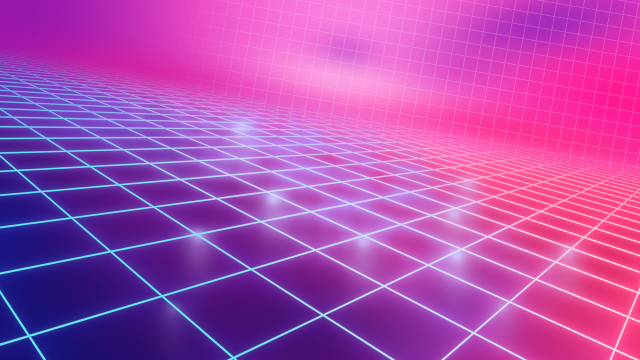
A Shadertoy shader for this background:

```glsl
// A neon grid floor recedes to a tilted horizon under a magenta haze.
// The floor is a projective map with two vanishing points; soft Gaussian
// lobes, gradient noise and stretched glints add the light.

const float HORIZON_TILT = 0.172;

vec2 hashGradient(vec2 cell) {
    float a = fract(sin(dot(cell, vec2(127.1, 311.7))) * 43758.5) * 6.2832;
    return vec2(cos(a), sin(a));
}

float gradientNoise(vec2 p) {
    vec2 i = floor(p), f = fract(p);
    vec2 w = f * f * f * (f * (f * 6.0 - 15.0) + 10.0);
    float a = dot(hashGradient(i), f);
    float b = dot(hashGradient(i + vec2(1, 0)), f - vec2(1, 0));
    float c = dot(hashGradient(i + vec2(0, 1)), f - vec2(0, 1));
    float d = dot(hashGradient(i + vec2(1, 1)), f - vec2(1, 1));
    return mix(mix(a, b, w.x), mix(c, d, w.x), w.y);
}

// Gaussian lobe whose long axis follows the given slope
float lobe(vec2 p, vec2 centre, vec2 radii, float slope) {
    vec2 d = p - centre;
    d.y -= slope * d.x;
    d /= radii;
    return exp(-dot(d, d));
}

// Distance to the nearest integer line of a coordinate, in canvas heights
float lineDistance(float coord, float pixel) {
    float slope = length(vec2(dFdx(coord), dFdy(coord))) / pixel;
    return abs(fract(coord + 0.5) - 0.5) / max(slope, 1e-4);
}

float stroke(float dist, float halfWidth, float pixel) {
    float aa = 0.7 * pixel;
    return (1.0 - smoothstep(halfWidth - aa, halfWidth + aa, dist))
         * min(1.0, 2.0 * halfWidth / pixel + 0.15);
}

// Depth below the horizon: 0 on the horizon, growing towards the viewer
float floorDepth(vec2 p) {
    return 0.9653 - p.y - HORIZON_TILT * p.x;
}

vec2 floorCoords(vec2 p, float depth) {
    float u = 2.055 * (0.5671 - p.y - 0.865 * p.x);
    float v = 3.668 * (0.0425 - p.y + 0.2998 * p.x);
    return vec2(u, v) / max(depth, 0.03);
}

vec3 skyColor(vec2 p, float pixel) {
    vec3 col = mix(vec3(0.58, 0.09, 0.67), vec3(0.92, 0.22, 0.74), smoothstep(0.05, 0.7, p.x));
    col = mix(col, vec3(0.84, 0.10, 0.60), 0.8 * lobe(p, vec2(0.42, 0.77), vec2(0.36, 0.09), -0.17));
    col = mix(col, vec3(1.00, 0.08, 0.56), lobe(p, vec2(1.72, 0.73), vec2(0.42, 0.16), -0.15));
    col = mix(col, vec3(0.98, 0.52, 0.88), 0.95 * lobe(p, vec2(0.99, 0.95), vec2(0.42, 0.27), -0.17));
    // violet clouds
    col = mix(col, vec3(0.60, 0.15, 0.73), 0.85 * lobe(p, vec2(1.52, 0.935), vec2(0.27, 0.085), 0.16));
    col = mix(col, vec3(0.80, 0.22, 0.74), 0.5 * lobe(p, vec2(1.30, 0.81), vec2(0.14, 0.06), 0.1));
    col = mix(col, vec3(0.74, 0.24, 0.78), 0.6 * lobe(p, vec2(0.96, 0.85), vec2(0.085, 0.05), -0.1));
    // light along the foot of the wall
    col = mix(col, vec3(1.00, 0.72, 0.92), 0.8 * lobe(p, vec2(0.98, 0.765), vec2(0.26, 0.07), -0.22));
    col = mix(col, vec3(1.00, 0.18, 0.53), 0.8 * lobe(p, vec2(1.50, 0.62), vec2(0.42, 0.06), -0.17));
    // fine wall grid
    vec2 wall = vec2(p.x - 0.18 * p.y, p.y + 0.17 * p.x) / 0.038;
    float dist = min(lineDistance(wall.x, pixel), lineDistance(wall.y, pixel));
    float lines = stroke(dist, 0.001, pixel) * smoothstep(0.4, 0.85, p.x);
    return mix(col, vec3(1.0, 0.80, 0.95), 0.34 * lines);
}

// Blue-to-rose ramp of the floor
vec3 floorRamp(float s) {
    vec3 col = mix(vec3(0.09, 0.08, 0.50), vec3(0.44, 0.12, 0.62), smoothstep(-0.15, 0.36, s));
    col = mix(col, vec3(0.83, 0.24, 0.66), smoothstep(0.32, 0.66, s));
    return mix(col, vec3(1.00, 0.26, 0.49), smoothstep(0.6, 0.92, s));
}

// Stretched reflections: xy is the position, z the strength
float glints(vec2 p) {
    const vec3 LIGHTS[10] = vec3[10](
        vec3(0.55, 0.345, 0.8), vec3(0.76, 0.45, 1.1), vec3(0.67, 0.645, 1.0),
        vec3(1.01, 0.33, 1.0), vec3(1.27, 0.29, 1.0), vec3(1.26, 0.405, 0.9),
        vec3(1.58, 0.30, 0.7), vec3(1.30, 0.49, 0.7), vec3(1.40, 0.15, 0.5),
        vec3(0.48, 0.14, 0.3));
    float sum = 0.0;
    for (int i = 0; i < 10; i++) {
        vec2 d = p - LIGHTS[i].xy;
        float reach = d.y > 0.0 ? 0.025 : 0.1;
        float streak = exp(-pow(d.x / 0.045, 2.0) - pow(d.y / reach, 2.0));
        sum += LIGHTS[i].z * (0.5 * streak + 0.45 * exp(-dot(d, d) / 0.0004));
    }
    return min(sum, 1.0);
}

vec3 floorColor(vec2 p, float depth, float pixel) {
    float warmth = 0.62 * p.x + 0.6 * p.y - 0.24;
    vec2 grid = floorCoords(p, depth);
    vec3 col = floorRamp(warmth);
    // blue edge, indigo foreground, violet reflection, pink haze far away
    col = mix(col, vec3(0.42, 0.30, 0.82), 0.65 * lobe(p, vec2(0.24, 0.67), vec2(0.38, 0.11), -0.2));
    col = mix(col, vec3(0.10, 0.13, 0.66), 0.6 * lobe(p, vec2(0.0, 0.36), vec2(0.16, 0.14), 0.0));
    col = mix(col, vec3(0.21, 0.06, 0.46), 0.65 * lobe(p, vec2(0.78, 0.06), vec2(0.42, 0.15), 0.0));
    col = mix(col, vec3(0.56, 0.30, 0.82), 0.6 * lobe(p, vec2(1.24, 0.13), vec2(0.20, 0.13), 0.3));
    col = mix(col, vec3(0.92, 0.34, 0.76), 0.6 * lobe(p, vec2(0.72, 0.72), vec2(0.36, 0.06), -0.2));
    col = mix(col, vec3(1.0, 0.60, 0.84), 0.6 * lobe(p, vec2(1.08, 0.65), vec2(0.40, 0.07), -0.22));
    // lilac light gathered around the lines, wine-red tile centres
    vec2 f = fract(grid);
    float tile = sqrt(16.0 * f.x * (1.0 - f.x) * f.y * (1.0 - f.y));
    float near = smoothstep(0.15, 0.4, depth);
    float patches = gradientNoise(grid * 0.7 + 3.0) + 0.6 * gradientNoise(p * vec2(18.0, 5.0));
    float glow = lobe(p, vec2(0.92, 0.49), vec2(0.55, 0.19), -0.42);
    col *= mix(vec3(1.06), vec3(0.90, 0.62, 0.82), tile * near);
    float light = glow * (0.9 + 0.8 * patches) * (1.0 - 0.55 * tile * near);
    col = mix(col, vec3(0.73, 0.53, 0.96), clamp(light, 0.0, 0.9));
    col = mix(col, vec3(0.82, 0.78, 1.0), 0.9 * glints(p));
    // grid lines, cyan near the left and rose-white on the right
    float dist = min(lineDistance(grid.x, pixel), lineDistance(grid.y, pixel));
    float lines = stroke(dist, 0.0012 + 0.0021 * depth, pixel);
    vec3 lineCol = mix(vec3(0.40, 0.92, 0.98), vec3(0.80, 0.90, 0.99), smoothstep(0.15, 0.55, warmth));
    lineCol = mix(lineCol, vec3(1.0, 0.85, 0.89), smoothstep(0.6, 0.95, warmth));
    col = mix(col, lineCol, 0.16 * near * exp(-dist / 0.009));
    return mix(col, lineCol, lines * mix(0.55, 1.0, smoothstep(0.12, 0.4, depth)));
}

void mainImage(out vec4 fragColor, in vec2 fragCoord) {
    float pixel = 1.0 / iResolution.y;
    vec2 p = fragCoord * pixel * vec2(1.7778 * iResolution.y / iResolution.x, 1.0);
    float depth = floorDepth(p);
    vec3 sky = skyColor(p, pixel);
    vec3 ground = floorColor(p, depth, pixel);
    fragColor = vec4(mix(sky, ground, smoothstep(0.08, 0.2, depth)), 1.0);
}
```
